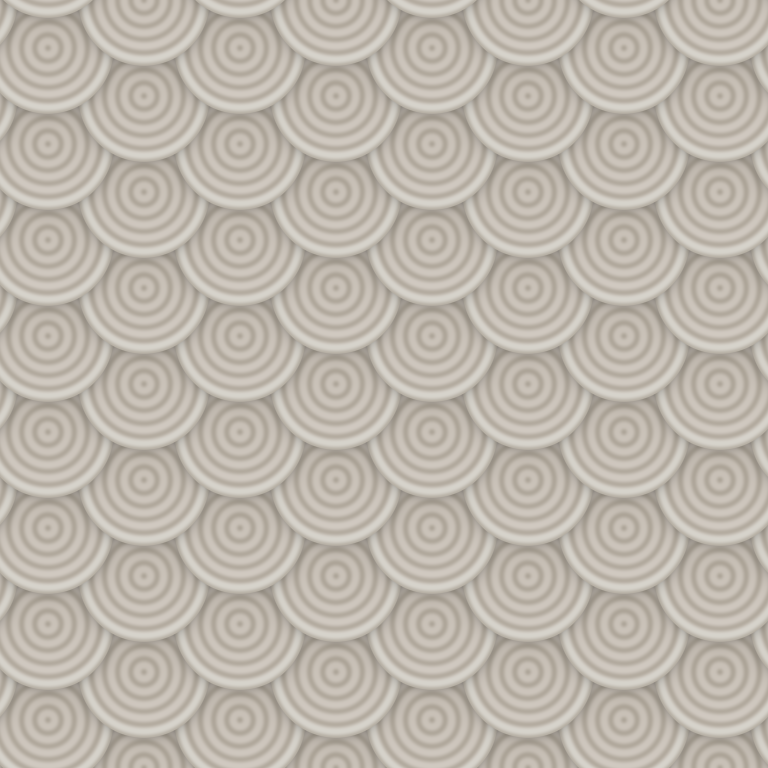
A WebGL 1 fragment shader for this pattern:

```glsl
precision highp float;
// Overlapping round scales with concentric ridges, in warm pale stone tones.

uniform vec2 u_resolution;

const float CELLS = 8.0;           // scale rows per canvas side; must be even
const float RADIUS = 0.685;        // scale radius, in cells
const float RINGS = 5.0;           // grooves from centre to edge
const float GROOVE_SHARPNESS = 1.5;
const float GROOVE_DEPTH = 0.88;
const float RIM_START = 0.84;      // start of the pale rim, as a share of the radius
const float SHADOW_WIDTH = 0.055;  // in cells
const float SHADOW_STRENGTH = 0.17;

const vec3 GROOVE_COLOR = vec3(0.655, 0.622, 0.570);
const vec3 SHADED_COLOR = vec3(0.755, 0.722, 0.678);
const vec3 LIT_COLOR = vec3(0.832, 0.805, 0.775);
const vec3 RIM_COLOR = vec3(0.845, 0.835, 0.805);

const float TAU = 6.2831853;

// Colour of one scale; offset is measured from its centre.
vec3 scaleColor(vec2 offset) {
    float r = length(offset) / RADIUS;
    float light = clamp(0.42 - 0.38 * offset.y / RADIUS + 0.15 * r, 0.0, 1.0);
    vec3 ridge = mix(SHADED_COLOR, LIT_COLOR, light);

    float rim = smoothstep(RIM_START - 0.04, RIM_START + 0.06, r);
    ridge = mix(ridge, RIM_COLOR, rim * 0.8);

    // Grooves lie at the centre, at each ring and along the outer edge.
    float wave = 0.5 + 0.5 * cos(TAU * RINGS * r);
    float groove = pow(wave, GROOVE_SHARPNESS) * GROOVE_DEPTH;
    groove *= 1.0 - 0.25 * light;
    return mix(ridge, GROOVE_COLOR, groove);
}

// Offset to the nearest scale centre in a half-cell row; rows alternate columns.
vec2 offsetInRow(vec2 p, float row) {
    float column = 1.5 - mod(row, 2.0);
    return vec2(mod(p.x - column + 1.0, 2.0) - 1.0, p.y - 0.5 * row);
}

void main() {
    vec2 p = gl_FragCoord.xy / u_resolution * CELLS;
    float pixel = CELLS / min(u_resolution.x, u_resolution.y);
    float baseRow = floor(2.0 * p.y);
    vec3 color = SHADED_COLOR;

    // Paint from the lowest row up, so that upper scales cover lower ones.
    for (int i = -1; i <= 2; i++) {
        vec2 offset = offsetInRow(p, baseRow + float(i));
        float edge = length(offset) - RADIUS;
        float shadow = SHADOW_STRENGTH * exp(-max(edge, 0.0) / SHADOW_WIDTH);
        float cover = 1.0 - smoothstep(-0.75 * pixel, 0.75 * pixel, edge);
        color = mix(color * (1.0 - shadow), scaleColor(offset), cover);
    }

    gl_FragColor = vec4(color, 1.0);
}
```
